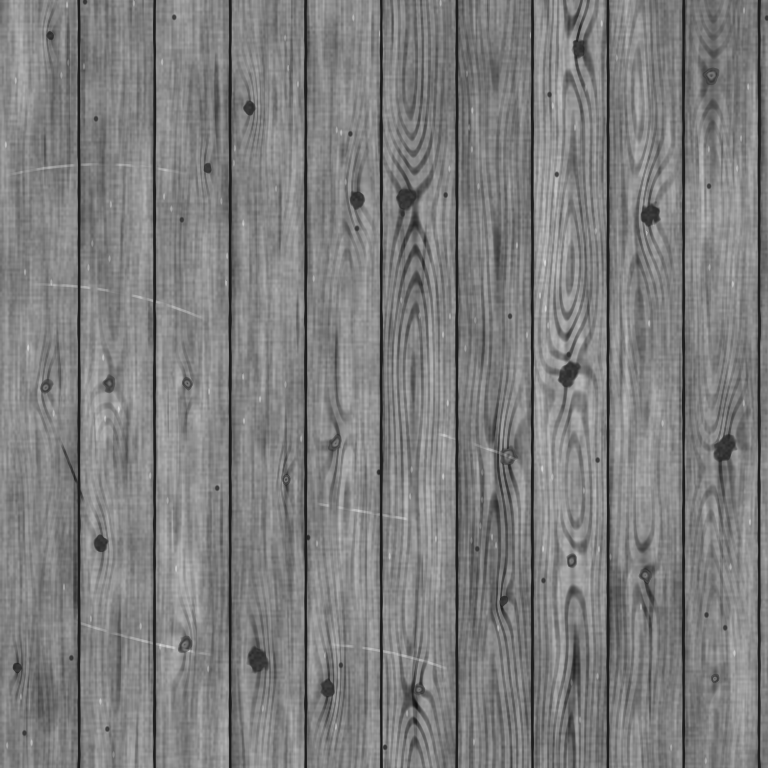
Write a WebGL 1 fragment shader that draws this texture.

```glsl
precision highp float;
// Weathered grey wall of ten vertical planks with grain, knots, dark seams and scratches.
uniform vec2 u_resolution;

const float PITCH = 0.0984;        // width of an ordinary plank
const float FIRST_SEAM = 0.1029;   // right edge of the wider first plank
const float LAST_SEAM = 0.9885;    // beyond it the first plank wraps round
const float SEAM_HALF = 0.0017;
const float SEAM_TONE = 0.11;
const float WOOD_TONE = 0.545;
const float KNOT_TONE = 0.17;
const float RINGS_PER_UNIT = 125.0;
const float RING_DEPTH = 0.24;
const float FIBRE_DEPTH = 0.23;
const float BLOTCH_DEPTH = 0.20;
const float TAU = 6.2831853;

float hash(vec2 p) {
  vec3 q = fract(p.xyx * 0.1031);
  q += dot(q, q.yzx + 33.33);
  return fract((q.x + q.y) * q.z);
}

float noise(vec2 p) {
  vec2 i = floor(p), f = fract(p);
  f = f * f * (3.0 - 2.0 * f);
  return mix(mix(hash(i), hash(i + vec2(1.0, 0.0)), f.x),
             mix(hash(i + vec2(0.0, 1.0)), hash(i + 1.0), f.x), f.y);
}

// Layered sines, used for slow bends along a plank.
float wobble(float t, float seed) {
  return 0.5 * sin(t + seed) + 0.3 * sin(2.3 * t + 1.7 * seed) + 0.2 * sin(4.1 * t + 2.9 * seed);
}

// Cellular noise: distance to the nearest point and that cell's random value.
vec2 cellular(vec2 p) {
  vec2 best = vec2(9.0, 0.0);
  for (int j = -1; j <= 1; j++) {
    for (int i = -1; i <= 1; i++) {
      vec2 cell = floor(p) + vec2(float(i), float(j));
      float d = length(cell + vec2(hash(cell + 11.0), hash(cell + 47.0)) - p);
      if (d < best.x) best = vec2(d, hash(cell + 83.0));
    }
  }
  return best;
}

// Grey of one plank; q is measured from the middle of its lower end.
float plankTone(vec2 q, float id) {
  float seed = 40.0 * hash(vec2(id, 5.0));
  float heart = q.x - 0.022 * (hash(vec2(id, 9.0)) - 0.5) - 0.006 * wobble(9.0 * q.y, seed);
  float field = sqrt(heart * heart + 0.00004) + 0.012 * wobble(5.0 * q.y, seed + 3.0)
              + 0.012 * noise(vec2(30.0 * q.x + seed, 6.0 * q.y));
  float bend = 0.0, halo = 0.0, tail = 0.0, knot = 0.0, knotTone = 0.0;

  // Knots push the growth rings outwards and trail dark streaks.
  for (int i = 0; i < 3; i++) {
    vec2 key = vec2(id * 7.0 + float(i), 21.0);
    float present = step(0.22, hash(key));
    float size = mix(0.0045, 0.0125, pow(hash(key + 3.0), 1.5));
    vec2 centre = vec2(0.05 * (hash(key + 6.0) - 0.5), (float(i) + 0.1 + 0.8 * hash(key + 9.0)) / 3.0);
    vec2 e = (q - centre) / size * vec2(1.0, 0.8);
    e.x += 0.7 * e.y * (hash(key + 12.0) - 0.5) * exp(-0.1 * e.y * e.y);
    float r = length(e) + 0.5 * (noise(q * 170.0 + seed) - 0.5);
    float swell = present * exp(-0.16 * e.x * e.x - 0.03 * e.y * e.y);
    field += 2.4 * size * swell;
    bend += 0.6 * size * e.x * swell;
    halo += swell;
    tail += present * exp(-3.0 * e.x * e.x - 0.22 * abs(e.y));
    float body = present * (1.0 - smoothstep(0.75, 1.2, r));
    float pale = 0.24 * step(0.5, hash(key + 15.0)) * (0.6 + 0.4 * sin(7.0 * r));
    knotTone = mix(knotTone, KNOT_TONE + pale + 0.08 * noise(q * 300.0), body);
    knot = max(knot, body);
    halo += 0.8 * present * exp(-12.0 * (r - 1.2) * (r - 1.2));
  }

  // Annual rings, boldest on the planks right of the middle.
  float bold = 0.2 + 0.8 * exp(-pow((id - 6.3) / 1.8, 2.0)) * mix(0.5, 1.0, hash(vec2(id, 31.0)));
  float patchy = 0.35 + noise(vec2(25.0 * q.x + seed, 5.0 * q.y + seed));
  float ring = smoothstep(-0.3, 1.0, sin(TAU * RINGS_PER_UNIT * field));
  float depth = RING_DEPTH * (bold * patchy * exp(-heart * heart * 500.0) + 0.45 * min(halo, 1.0));

  // Fibres, saw marks, stains and fine cracks.
  vec2 flow = vec2(q.x - bend, q.y) + vec2(seed, seed);
  float fibre = 0.5 * noise(flow * vec2(330.0, 22.0)) + 0.5 * noise(flow * vec2(150.0, 6.0)) - 0.5;
  float saw = noise(flow * vec2(45.0, 300.0)) - 0.5;
  float grit = noise(flow * vec2(300.0, 200.0)) - 0.5;
  float blotch = 0.6 * noise(flow * vec2(20.0, 5.0)) + 0.4 * noise(flow * vec2(55.0, 19.0)) - 0.5;
  float crack = smoothstep(0.8, 0.95, noise(flow * vec2(130.0, 7.0) + 60.0));
  float streak = exp(-heart * heart * 30000.0) * smoothstep(0.45, 0.8, noise(vec2(seed, 9.0 * q.y)));

  float tone = WOOD_TONE + 0.06 * (hash(vec2(id, 13.0)) - 0.5) + BLOTCH_DEPTH * blotch;
  tone += FIBRE_DEPTH * fibre + 0.05 * saw + 0.07 * grit;
  tone -= depth * (ring - 0.25) + 0.12 * crack + 0.22 * bold * streak + 0.14 * min(tail, 1.0);
  return mix(tone, knotTone, knot);
}

// Broken curved scratches running across planks; most are pale.
float scratches(vec2 p) {
  float sum = 0.0;
  for (int i = 0; i < 7; i++) {
    vec2 key = vec2(float(i) * 3.0, 71.0);
    float dark = step(5.5, float(i));
    float angle = mix(0.6 * (hash(key) - 0.6), -1.2, dark);
    vec2 d = p - vec2(hash(key + 2.0), 0.1 + 0.8 * hash(key + 4.0));
    vec2 s = vec2(d.x * cos(angle) + d.y * sin(angle), d.y * cos(angle) - d.x * sin(angle));
    s.y += 2.0 * (hash(key + 6.0) - 0.4) * s.x * s.x;
    float reach = mix(0.05, 0.13, hash(key + 8.0));
    float line = (1.0 - smoothstep(0.0006, 0.0026, abs(s.y))) * (1.0 - smoothstep(0.7 * reach, reach, abs(s.x)));
    sum += line * mix(0.15, -0.19, dark) * smoothstep(0.15, 0.65, noise(p * 90.0));
  }
  return sum;
}

void main() {
  vec2 p = gl_FragCoord.xy / u_resolution;
  float pixel = 1.0 / u_resolution.x;
  float x = p.x > LAST_SEAM ? p.x - 1.0 : p.x;
  float id = max(0.0, floor((x - FIRST_SEAM) / PITCH) + 1.0);
  float right = FIRST_SEAM + id * PITCH;
  float left = id < 0.5 ? LAST_SEAM - 1.0 : right - PITCH;

  float tone = plankTone(vec2(x - 0.5 * (left + right), p.y), id) + scratches(p);

  // Small holes and pale chips.
  vec2 hole = cellular(p * vec2(28.0, 22.0));
  vec2 chip = cellular(p * vec2(95.0, 34.0));
  tone = mix(tone, 0.18, 0.85 * step(0.955, hole.y) * (1.0 - smoothstep(0.04, 0.11, hole.x)));
  tone += 0.16 * step(0.96, chip.y) * (1.0 - smoothstep(0.06, 0.2, chip.x));

  // Seams with worn, shaded edges.
  float edge = min(x - left, right - x) + 0.0008 * (noise(vec2(id, p.y * 60.0)) - 0.5);
  tone -= 0.14 * exp(-edge / 0.0035);
  float soft = max(0.0007, 0.7 * pixel);
  tone = mix(SEAM_TONE, tone, smoothstep(SEAM_HALF - soft, SEAM_HALF + soft, edge));
  gl_FragColor = vec4(vec3(clamp(tone, 0.06, 0.85)), 1.0);
}
```
